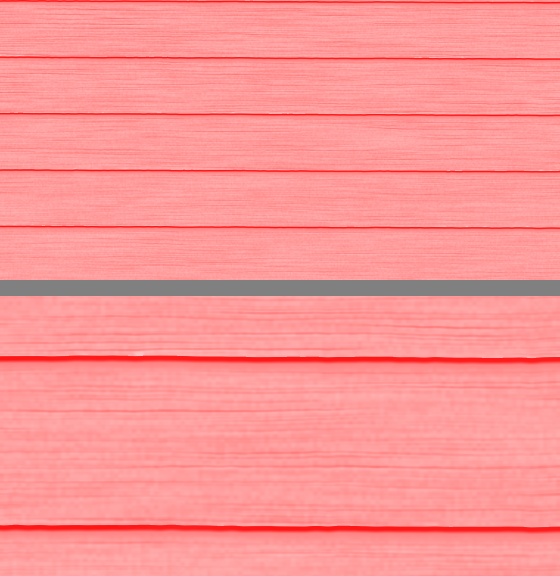
Top: the whole. Bottom: its middle third, enlarged.
This texture is drawn by a WebGL 1 fragment shader. Its source:

```glsl
precision highp float;
uniform vec2 u_resolution;

float hash(vec2 p) {
  vec3 q = fract(p.xyx * vec3(0.1031, 0.1030, 0.0973));
  q += dot(q, q.yzx + 33.33);
  return fract((q.x + q.y) * q.z);
}

float noise(vec2 p) {
  vec2 i = floor(p), f = fract(p);
  f = f * f * (3.0 - 2.0 * f);
  return mix(mix(hash(i), hash(i + vec2(1.0, 0.0)), f.x),
             mix(hash(i + vec2(0.0, 1.0)), hash(i + vec2(1.0, 1.0)), f.x), f.y);
}

// Broken, wandering grain lines: dark crease with a faint lit lower lip
float grainLines(vec2 p, float rows, float seed, float pixel) {
  float row = floor(p.y * rows);
  vec2 along = vec2(p.x, row * 7.3 + seed);
  float center = 0.25 + 0.5 * noise(along * vec2(4.0, 1.0));
  float offset = (fract(p.y * rows) - center) / rows;
  float strength = smoothstep(0.3, 0.85, noise(along * vec2(5.0, 1.0) + 41.0));
  strength *= 0.65 + 0.35 * noise(along * vec2(45.0, 1.0));
  float soft = max(pixel, 0.0022);
  float crease = 1.0 - smoothstep(0.0004, soft, abs(offset));
  float lip = 1.0 - smoothstep(0.0, soft, abs(offset - 0.003));
  return strength * (crease - 0.25 * lip);
}

void main() {
  float pixel = 1.0 / u_resolution.y;
  vec2 p = gl_FragCoord.xy * pixel;
  p.y = 1.0 - p.y;

  // Slightly tilted boards, measured downward from each seam
  float pitch = 0.2014;
  float ragged = 0.0012 * (noise(vec2(p.x * 14.0, 3.0)) - 0.5)
               + 0.0010 * (noise(vec2(p.x * 70.0, floor(p.y * 5.0 + 0.5))) - 0.5);
  float down = p.y + 0.001 - 0.0032 * p.x + ragged;
  float board = floor(down / pitch);
  float below = down - board * pitch;
  float above = pitch - below;
  float seed = board * 37.0 + 11.0;

  // Shared bend of the wood fibres
  vec2 fibre = vec2(p.x, below + 0.2);
  fibre.y += 0.007 * (noise(vec2(p.x * 2.5, below * 14.0 + seed)) - 0.5);
  fibre.y += 0.0015 * (noise(vec2(p.x * 16.0, below * 50.0 + seed)) - 0.5);

  // Painted surface: broad patches, fine streaks and speckle
  float tone = 0.626;
  tone += 0.035 * (noise(vec2(p.x * 3.0, below * 25.0 + seed)) - 0.5);
  tone += 0.060 * (noise(vec2(p.x * 13.0, fibre.y * 210.0 + seed)) - 0.5);
  tone += 0.050 * (noise(p * 190.0) - 0.5);

  // Grain, fainter on the lower boards and in scattered areas
  float wear = (1.0 - 0.12 * board) * (0.6 + 0.6 * noise(vec2(p.x * 1.8, below * 15.0 + seed)));
  float grain = 0.0;
  for (int i = 0; i < 3; i++) {
    float layer = float(i);
    grain += grainLines(fibre, 62.0 + 27.0 * layer, seed + 19.0 * layer, pixel) * (1.0 - 0.25 * layer);
  }
  tone -= 0.13 * wear * grain * smoothstep(0.008, 0.026, below);

  // Smooth shaded strip under the seam, ending in a faint groove
  tone = mix(0.50, tone, smoothstep(0.005, 0.024, below));
  tone -= 0.035 * (1.0 - smoothstep(0.0, 0.003, abs(below - 0.022)));

  // Lit lower edge of the board above, with small pale chips
  float edge = 1.0 - smoothstep(0.001, 0.007, above);
  float chip = smoothstep(0.72, 0.92, noise(vec2(p.x * 60.0, seed)))
             * smoothstep(0.45, 0.75, noise(vec2(p.x * 4.0, seed + 5.0)));
  tone += edge * (0.025 + 0.11 * chip);

  // Deep red gap
  float gap = smoothstep(0.0, pixel, below) * (1.0 - smoothstep(0.0040, 0.0095, below));
  gap *= 0.9 + 0.1 * noise(vec2(p.x * 9.0, seed));
  tone = mix(tone, 0.07, gap);

  gl_FragColor = vec4(1.0, vec2(clamp(tone, 0.0, 1.0)), 1.0);
}
```
